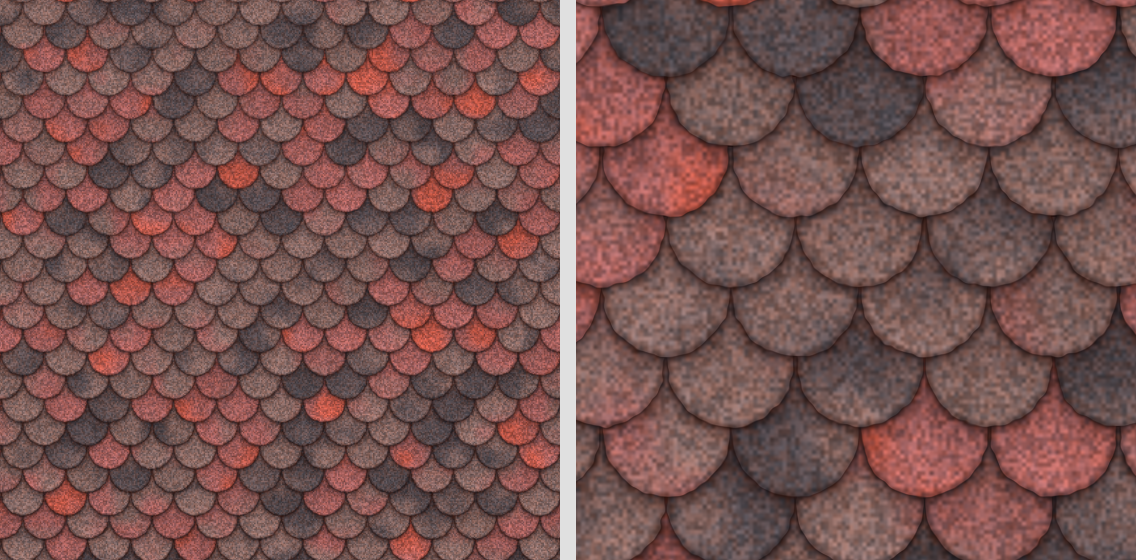
Left, the full canvas; right, a detail of the centre.
This texture is drawn by a Shadertoy shader. Its source:

```glsl
const float COLUMNS = 13.0;
const float ROWS = 24.0;
const vec2 PHASE = vec2(0.53, 0.906);   // offset of the first joint and row
const float RADIUS = 0.487;             // scale radius, in column widths
const float GRAIN_CELLS = 400.0;
const float GRAIN_CONTRAST = 0.62;
const float EDGE_WOBBLE = 0.025;
const float LINE_WIDTH = 0.034;
const float SHADOW_WIDTH = 0.17;

const vec3 SLATE = vec3(0.34, 0.29, 0.30);
const vec3 BROWN = vec3(0.53, 0.41, 0.39);
const vec3 RED = vec3(0.65, 0.38, 0.37);
const vec3 ORANGE = vec3(0.76, 0.35, 0.29);
const vec3 SHADOW = vec3(0.13, 0.06, 0.055);

float hash(vec2 p) {
    vec3 q = fract(vec3(p.xyx) * 0.1031);
    q += dot(q, q.yzx + 33.33);
    return fract((q.x + q.y) * q.z);
}

float noise(vec2 p) {
    vec2 i = floor(p), f = fract(p);
    f = f * f * (3.0 - 2.0 * f);
    return mix(mix(hash(i), hash(i + vec2(1, 0)), f.x),
               mix(hash(i + vec2(0, 1)), hash(i + vec2(1, 1)), f.x), f.y);
}

// Fired clay tone, from dark slate to bright orange
vec3 clay(float t) {
    vec3 c = mix(SLATE, BROWN, smoothstep(0.02, 0.32, t));
    c = mix(c, RED, smoothstep(0.48, 0.78, t));
    return mix(c, ORANGE, smoothstep(0.86, 1.08, t));
}

void mainImage(out vec4 fragColor, in vec2 fragCoord) {
    vec2 uv = fragCoord / iResolution.y;
    vec2 p = uv * COLUMNS;
    float pixel = COLUMNS / iResolution.y;
    float rowHeight = COLUMNS / ROWS;
    float topRow = floor(p.y / rowHeight - PHASE.y);

    float wobble = EDGE_WOBBLE * (noise(p * 14.0) - 0.5);
    float blotch = 0.45 * (noise(p * 1.7 + 40.0) - 0.5);
    float depth = mix(1.0, 0.8, uv.y);
    vec3 color = SHADOW;

    // Overlapping rows, each one above covering and shading the one below
    for (int i = -1; i <= 1; i++) {
        float row = topRow + float(i);
        float x = p.x - PHASE.x + 0.5 * mod(row, 2.0);
        float y = p.y - (row + PHASE.y) * rowHeight - RADIUS;
        vec2 id = vec2(mod(floor(x), COLUMNS), mod(row, ROWS));
        float d = length(vec2(fract(x) - 0.5, min(y, 0.0))) - RADIUS + wobble;

        // Contact line and soft cast shadow
        float outside = max(d, 0.0);
        float shade = 0.62 * exp(-outside / LINE_WIDTH)
                    + 0.32 * exp(-outside / SHADOW_WIDTH);
        color = mix(color, SHADOW, shade * depth);

        // Scale face with a darkened rim
        vec3 face = clay(hash(id + 7.0) + blotch);
        face *= 0.94 + 0.12 * hash(id + 91.0);
        face = mix(face, SHADOW, 0.4 * depth * smoothstep(-0.06, 0.0, d));
        color = mix(color, face, 1.0 - smoothstep(-pixel, pixel, d));
    }

    // Mineral grit, with a faint tint per grain
    vec2 g = uv * GRAIN_CELLS;
    float grit = 0.75 * noise(g) + 0.25 * noise(g * 0.5 + 17.0) - 0.5;
    float tint = noise(g * 0.8 + 63.0) - 0.5;
    color *= 1.0 + GRAIN_CONTRAST * grit;
    color += 0.06 * tint * vec3(1.0, -0.2, -0.8);
    fragColor = vec4(clamp(color, 0.0, 1.0), 1.0);
}
```
